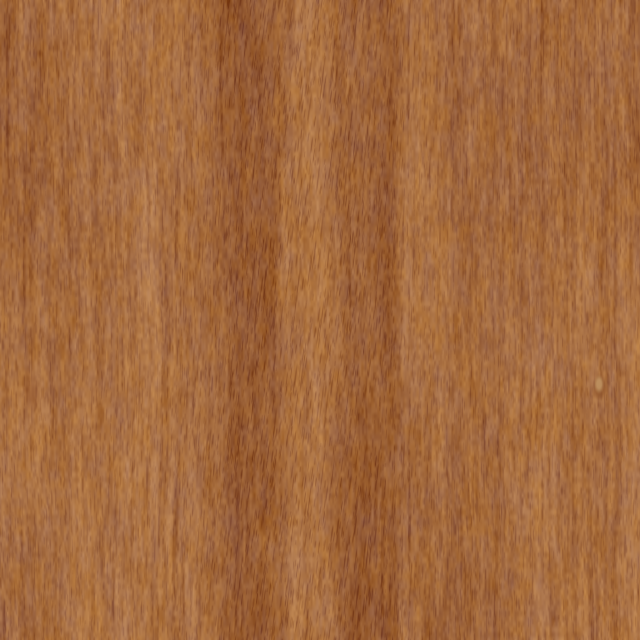
Write a WebGL 1 fragment shader that draws this texture.

```glsl
precision highp float;
// Draws a plank of warm brown wood: upright bands, fine fibres, short dark pores and a tiny knot.
uniform vec2 u_resolution;

const vec3 DARK_WOOD = vec3(0.535, 0.305, 0.160);
const vec3 LIGHT_WOOD = vec3(0.710, 0.490, 0.300);
const vec3 KNOT_COLOR = vec3(0.780, 0.620, 0.420);
const vec3 STAIN_COLOR = vec3(0.550, 0.300, 0.140);
const float BASE_TONE = 0.75;
const float BAND_DEPTH = 0.45;
const float PATCH_AMOUNT = 0.26;
const float STREAK_AMOUNT = 0.28;
const float FIBRE_AMOUNT = 0.44;
const float GRAIN_AMOUNT = 0.40;
const float LINE_AMOUNT = 0.55;
const float VEIN_AMOUNT = 0.30;
const float PORE_DEPTH = 0.46;
const float PORE_LEAN = 0.12;
const vec3 GREY_SHIFT = vec3(-0.020, 0.008, 0.085);
const vec2 KNOT_POS = vec2(0.936, 0.400);
const vec2 KNOT_SIZE = vec2(0.009, 0.017);
const vec2 STAIN_POS = vec2(0.050, 0.385);
const vec2 STAIN_SIZE = vec2(0.020, 0.035);
const int PORE_LAYERS = 6;

float hash(vec2 p) {
  vec3 q = fract(vec3(p.xyx) * 0.1031);
  q += dot(q, q.yzx + 33.33);
  return fract((q.x + q.y) * q.z);
}

// Value noise centred on zero, from -0.5 to 0.5
float noise(vec2 p) {
  vec2 i = floor(p);
  vec2 f = fract(p);
  f = f * f * (3.0 - 2.0 * f);
  float low = mix(hash(i), hash(i + vec2(1.0, 0.0)), f.x);
  float high = mix(hash(i + vec2(0.0, 1.0)), hash(i + vec2(1.0, 1.0)), f.x);
  return mix(low, high, f.y) - 0.5;
}

// Soft plateau that rises between a and b and falls between c and d
float plateau(float x, float a, float b, float c, float d) {
  return smoothstep(a, b, x) * (1.0 - smoothstep(c, d, x));
}

// Broad dark bands with pale ribbons between them
float bands(float x) {
  float dark = 0.80 * plateau(x, 0.32, 0.385, 0.425, 0.460);
  dark += plateau(x, 0.49, 0.58, 0.615, 0.640);
  dark += 0.22 * plateau(x, 0.66, 0.72, 0.76, 0.86);
  dark += 0.25 * (1.0 - smoothstep(0.0, 0.12, x));
  dark -= 0.20 * plateau(x, 0.445, 0.475, 0.490, 0.530);
  return dark;
}

// One scattered layer of short leaning strokes, one per cell at most
float pores(vec2 p, vec2 cells, float seed, float lean, float pixel) {
  vec2 g = p * cells;
  float column = floor(g.x);
  g.y += 17.0 * hash(vec2(column, seed));
  vec2 id = vec2(column, floor(g.y)) + seed * 31.0;
  float size = hash(id + 5.3);
  vec2 center = vec2(mix(0.35, 0.65, hash(id)), mix(0.40, 0.60, hash(id + 9.1)));
  vec2 d = (fract(g) - center) / cells;
  d = abs(vec2(d.x - lean * d.y, d.y));
  float halfLength = mix(0.12, 0.38, size) / cells.y;
  float halfWidth = mix(0.0006, 0.0014, hash(id + 2.7));
  float across = 1.0 - smoothstep(0.0, halfWidth + pixel, d.x);
  float along = 1.0 - smoothstep(0.4 * halfLength, halfLength, d.y);
  return across * along * step(0.40, hash(id + 7.9)) * mix(0.4, 1.0, size);
}

void main() {
  vec2 uv = gl_FragCoord.xy / u_resolution;
  float pixel = 0.6 / u_resolution.x;

  // Slow wander of the grain
  vec2 p = uv;
  p.x += 0.011 * noise(vec2(uv.x * 4.0, uv.y * 2.2)) + 0.003 * noise(uv * vec2(12.0, 7.0));
  float middle = plateau(uv.x, 0.22, 0.42, 0.52, 0.74);
  float sides = 1.0 - 0.75 * middle;

  // Bands, patches and fibres from coarse to fine
  float tone = BASE_TONE - BAND_DEPTH * bands(p.x + 0.010 * noise(uv * vec2(30.0, 9.0)));
  tone += PATCH_AMOUNT * noise(p * vec2(9.0, 2.5) + 3.0);
  tone += STREAK_AMOUNT * noise(p * vec2(58.0, 3.5) + 11.0);
  tone += FIBRE_AMOUNT * noise(p * vec2(190.0, 26.0) + 23.0);
  tone += GRAIN_AMOUNT * noise(p * vec2(330.0, 120.0) + 41.0);

  // Long thin lines, strongest toward the right edge
  float lines = max(noise(p * vec2(165.0, 3.0) + 67.0), 0.0);
  tone -= LINE_AMOUNT * lines * sides * (0.7 + 0.8 * smoothstep(0.82, 0.95, uv.x));

  // Sparse dark veins that run on for a while
  float vein = smoothstep(0.27, 0.45, noise(p * vec2(120.0, 5.0) + 131.0));
  tone -= VEIN_AMOUNT * vein * (0.8 + noise(p * vec2(150.0, 60.0)));

  // Pores in layers of growing length and spacing
  float pore = 0.0;
  for (int i = 0; i < PORE_LAYERS; i++) {
    float n = float(i);
    vec2 cells = vec2(130.0 - 15.0 * n, 30.0 - 4.4 * n);
    pore = max(pore, pores(p + 0.137 * n, cells, n + 1.0, PORE_LEAN * middle, pixel));
  }
  tone -= PORE_DEPTH * pore * (0.75 + 0.35 * middle);

  // Colour ramp, with hue drifting between orange and grey brown
  vec3 color = mix(DARK_WOOD, LIGHT_WOOD, clamp(tone, -0.5, 1.2));
  float grey = 0.7 * noise(p * vec2(70.0, 22.0) + 83.0) + 0.6 * noise(p * vec2(200.0, 70.0) + 97.0);
  color += GREY_SHIFT * (grey + 0.15 * pore);

  // Faint stain, then the knot with its shaded rim
  float stain = length((uv - STAIN_POS) / STAIN_SIZE);
  color = mix(color, STAIN_COLOR, 0.35 * (1.0 - smoothstep(0.1, 1.0, stain)));
  float knot = length((uv - KNOT_POS) / KNOT_SIZE);
  float rim = length((uv - KNOT_POS + vec2(-0.001, 0.005)) / KNOT_SIZE);
  color = mix(color, DARK_WOOD, 0.55 * (1.0 - smoothstep(0.7, 1.4, rim)));
  color = mix(color, KNOT_COLOR, 0.75 * (1.0 - smoothstep(0.3, 1.0, knot)));
  gl_FragColor = vec4(color, 1.0);
}
```
